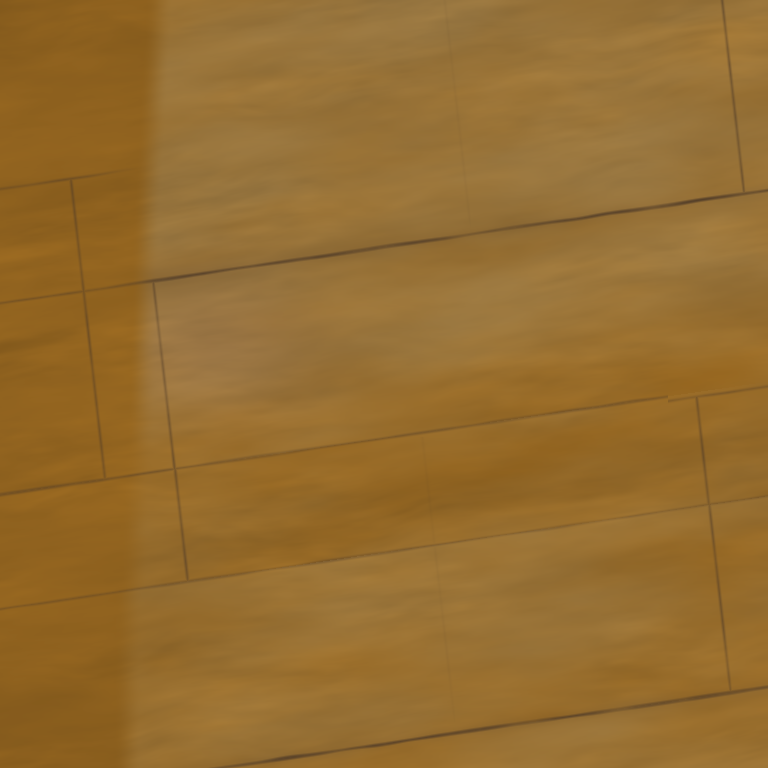
A Shadertoy shader for this texture:

```glsl
// Slanted wooden floor boards with fine grain, dark seams and a pale worn area.

const vec3 AMBER = vec3(0.572, 0.390, 0.122);      // unfaded varnish
const vec3 TAN = vec3(0.610, 0.474, 0.256);        // faded varnish
const vec3 BLUSH = vec3(0.606, 0.465, 0.295);      // soft sheen
const vec3 SEAM_COLOR = vec3(0.310, 0.230, 0.155);

const float SEAM_SLOPE = 0.147;
const float JOINT_SLOPE = 0.114;
const float FIRST_SEAM = -0.042;
const float SEAM_STEP = 0.199;                     // mean board width
const float ODD_SHIFT = 0.050;                     // makes wide and narrow boards alternate
const int SEAMS = 5;
const float THIN = 0.0006;                         // half widths of the gaps
const float THICK = 0.0014;
const float BLUR = 0.0032;
const vec4 JOINTS = vec4(0.962, 0.272, 0.180, 1.054);
const vec4 FAINT_JOINTS = vec4(0.599, -1.0, -1.0, 0.693);
const float STEP_AT = 0.870;                       // where one seam is displaced
const float STEP_DROP = 0.006;
const float GRAIN = 0.105;
const float MOTTLE = 0.170;                        // broad light and dark areas
const float EDGE_SHADE = 0.060;                    // darkening of the unfaded corners

float hash(vec2 p) {
    vec3 q = fract(vec3(p.xyx) * 0.1031);
    q += dot(q, q.yzx + 33.33);
    return fract((q.x + q.y) * q.z);
}

float noise(vec2 p) {
    vec2 cell = floor(p), f = fract(p);
    f = f * f * (3.0 - 2.0 * f);
    return mix(mix(hash(cell), hash(cell + vec2(1, 0)), f.x),
               mix(hash(cell + vec2(0, 1)), hash(cell + vec2(1, 1)), f.x), f.y);
}

float fbm(vec2 p) {
    float sum = 0.0, weight = 0.5;
    for (int i = 0; i < 4; i++) {
        sum += weight * noise(p);
        p = p * 2.03 + 17.7;
        weight *= 0.5;
    }
    return sum / 0.9375;
}

float seamHeight(int n) {
    return FIRST_SEAM + SEAM_STEP * float(n) + ODD_SHIFT * float(n % 2);
}

float line(float dist, float halfWidth) {
    float soft = max(BLUR, 1.0 / iResolution.y);
    return 1.0 - smoothstep(halfWidth - 0.5 * soft, halfWidth + soft, abs(dist));
}

void mainImage(out vec4 fragColor, in vec2 fragCoord) {
    vec2 uv = fragCoord / iResolution.xy;
    float across = uv.y - SEAM_SLOPE * uv.x;       // constant along a seam
    float along = uv.x + JOINT_SLOPE * uv.y;       // constant along a joint

    // Row number, so that boards differ in grain; the top two blend together
    float row = 0.0;
    for (int n = 0; n < SEAMS - 1; n++) row += step(seamHeight(n), across);

    // Fading: a sharp left border, and amber bands beside the middle seam
    float border = mix(0.172, 0.206, uv.y * uv.y) + 0.014 * (hash(vec2(row, 4.0)) - 0.5);
    float faded = smoothstep(border - 0.018, border + 0.018, uv.x);
    float pale = 0.20 + 0.56 * smoothstep(0.38, 0.53, across)
               + 0.30 * (1.0 - smoothstep(0.18, 0.30, across));
    pale += 0.90 * (fbm(vec2(along * 4.0, across * 13.0) + row * 9.1) - 0.5);
    vec3 color = mix(AMBER, TAN, clamp(pale, 0.0, 1.0) * faded);
    vec2 sheen = (uv - vec2(0.27, 0.55)) / vec2(0.14, 0.09);
    color = mix(color, BLUSH, 0.65 * faded * exp(-dot(sheen, sheen)));
    color *= 1.0 - EDGE_SHADE * (1.0 - faded) * smoothstep(0.22, 0.48, abs(uv.y - 0.5));

    // Grain: broken streaks along the board, short flecks and broad mottling
    float warp = 0.020 * noise(vec2(along * 9.0, across * 14.0) + row * 3.7);
    float streaks = fbm(vec2(along * 9.0, (across + warp) * 52.0) + row * 13.3);
    float flecks = noise(vec2(along * 34.0, (across + warp) * 130.0) + row * 5.9);
    float broken = smoothstep(0.25, 0.75, noise(vec2(along * 7.0, across * 17.0) + 8.0));
    float mottle = fbm(vec2(along * 4.0, across * 15.0) + 31.0);
    color *= 1.0 + GRAIN * mix(0.6, 1.4, broken) * (streaks - 0.5 + 0.25 * (flecks - 0.5))
                 + MOTTLE * (mottle - 0.5);

    // Long seams: every third is dark and thick in the faded area
    float gap = 0.0;
    float wobble = 0.003 * (noise(vec2(along * 24.0, row)) - 0.5);
    for (int n = 0; n < SEAMS; n++) {
        float dist = across - seamHeight(n) + 0.5 * wobble;
        if (n == 2) dist += STEP_DROP * step(STEP_AT, uv.x);
        float dark = n % 3 == 0 ? faded : 0.0;
        float wear = 0.40 + 0.80 * fbm(vec2(along * 16.0, float(n) * 7.0));
        float strength = mix(n == 1 ? 0.46 : 0.54, 0.84, dark) * wear;
        if (n == 4) strength *= 1.0 - smoothstep(0.08, 0.20, uv.x);
        gap = max(gap, strength * line(dist, mix(THIN, THICK, dark)));
        gap = max(gap, 0.15 * dark * exp(-abs(dist) / 0.009));
    }

    // End joints: each crosses two boards
    for (int j = 0; j < 4; j++) {
        float top = seamHeight(j + 2) - (j == 0 ? STEP_DROP : 0.0);
        float inside = step(seamHeight(j), across) * step(across, top);
        float wear = 0.45 + 0.75 * fbm(vec2(across * 22.0, float(j) * 5.0));
        float joint = 0.60 * line(along - JOINTS[j] + 0.5 * wobble, THIN);
        float faint = 0.07 * line(along - FAINT_JOINTS[j], THIN);
        gap = max(gap, inside * wear * max(joint, faint));
    }
    color = mix(color, SEAM_COLOR, min(gap, 1.0));

    fragColor = vec4(color, 1.0);
}
```
